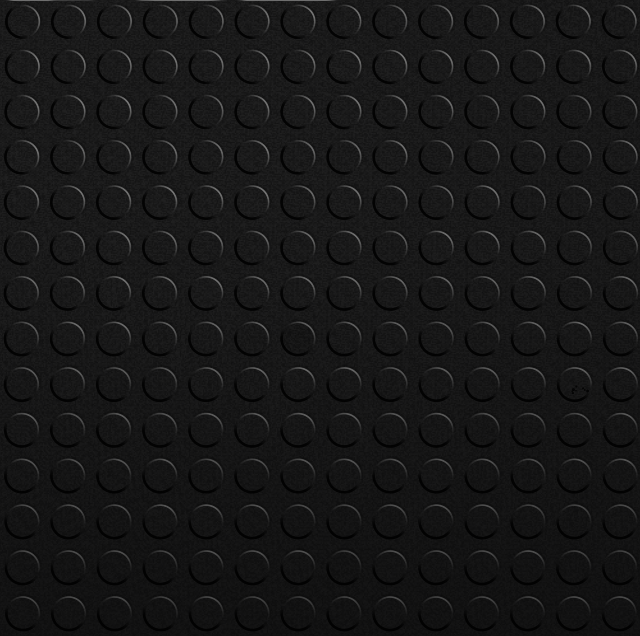
Write a Shadertoy shader that draws this texture.

```glsl
#define COUNT 14.0
#define FIRST vec2(0.0361, 0.0350)
#define PITCH vec2(0.07166, 0.0716)
#define BOW vec2(0.020, 0.0116)
#define RADIUS 0.358
#define RIM_WIDTH 0.018
#define GRAIN_SCALE 500.0
#define GRAIN_AMOUNT 0.056
#define DARK_RUBBER vec3(0.064, 0.064, 0.065)
#define LIT_RUBBER vec3(0.101, 0.101, 0.102)
#define GLINT vec3(0.49, 0.49, 0.488)
#define WORN_STUD vec2(12.0, 5.0)

float hash(vec2 p) {
    return fract(sin(dot(p, vec2(127.1, 311.7))) * 43758.5453);
}

float noise(vec2 p) {
    vec2 i = floor(p), f = fract(p);
    f = f * f * (3.0 - 2.0 * f);
    return mix(mix(hash(i), hash(i + vec2(1, 0)), f.x),
               mix(hash(i + vec2(0, 1)), hash(i + vec2(1, 1)), f.x), f.y);
}

// Soft line of the given half width around zero
float band(float d, float width, float blur) {
    return 1.0 - smoothstep(width - blur, width + blur, abs(d));
}

// Small dark pits gathered in the lower part of a stud
float pits(vec2 p, float blur) {
    float mask = 0.0;
    for (int i = 0; i < 8; i++) {
        vec2 seed = vec2(float(i), 3.7);
        vec2 center = vec2(0.08, -0.10) + (vec2(hash(seed), hash(seed + 9.1)) - 0.5) * vec2(0.42, 0.22);
        float size = mix(0.014, 0.034, hash(seed + 4.3));
        mask = max(mask, 1.0 - smoothstep(size - blur, size + blur, length(p - center)));
    }
    return mask;
}

void mainImage(out vec4 fragColor, in vec2 fragCoord) {
    vec2 uv = fragCoord / iResolution.xy;

    // Slight bulge of the sheet
    float bulge = uv.y * (1.0 - uv.y);
    vec2 flatUv = vec2(0.502 + (uv.x - 0.502) / (1.0 + BOW.x * bulge), uv.y - BOW.y * bulge);

    // Stud grid, measured in pitches
    vec2 grid = (flatUv - FIRST) / PITCH;
    vec2 id = clamp(floor(grid + 0.5), 0.0, COUNT - 1.0);
    vec2 p = grid - id;
    float pixel = 1.0 / (PITCH.y * iResolution.y);
    float blur = max(0.6 * pixel, 0.010);
    float r = length(p);
    float variation = hash(id + 2.3) - 0.5;

    // Broad sheen, brighter towards the upper left
    float sheen = smoothstep(-0.15, 0.75, uv.y);
    sheen *= 1.0 - 0.2 * smoothstep(0.35, 1.1, uv.x);
    vec3 color = mix(DARK_RUBBER, LIT_RUBBER, sheen);

    // Flat stud top
    float top = 1.0 - smoothstep(RADIUS - blur, RADIUS + blur, r);
    float dull = 1.0 - step(0.5, length(id - vec2(6.0)));
    color *= 1.0 + top * (0.01 + 0.04 * variation - 0.12 * dull);

    // Fine grain
    float grain = noise(uv * GRAIN_SCALE) - 0.5;
    color += GRAIN_AMOUNT * grain * (0.5 + 0.5 * sheen);

    // Bevel: thin glint facing the light, crisp shadow on the far side
    float lightAngle = mix(1.05, 0.40, smoothstep(0.15, 1.0, uv.y)) + 0.2 * uv.x + 0.12 * variation;
    float facing = dot(p / max(r, 0.001), vec2(cos(lightAngle), sin(lightAngle)));
    float rim = band(r - RADIUS, RIM_WIDTH, blur);
    float shade = band(r - RADIUS - 0.002, RIM_WIDTH * 1.6, blur);
    float glint = pow(max(facing, 0.0), 1.8) * mix(0.42, 0.85, sheen) * (1.0 + 0.25 * variation);
    color = mix(color, GLINT, rim * glint);
    color *= 1.0 - 0.88 * shade * smoothstep(-0.05, 0.65, -facing);
    color *= 1.0 - 0.25 * band(r - RADIUS - 0.045, 0.020, 0.020) * max(facing, 0.0);

    // Pitted stud
    float worn = 1.0 - step(0.5, length(id - WORN_STUD));
    color *= 1.0 - 0.8 * worn * top * pits(p, blur);

    // Broken light along the upper edge
    float edgeLight = smoothstep(0.9975, 0.9995, uv.y);
    float patches = smoothstep(0.45, 0.7, noise(vec2(uv.x * 22.0, 6.0))) * (1.0 - smoothstep(0.65, 0.75, uv.x));
    color = mix(color, vec3(0.45), edgeLight * patches);

    fragColor = vec4(clamp(color, 0.0, 1.0), 1.0);
}
```
